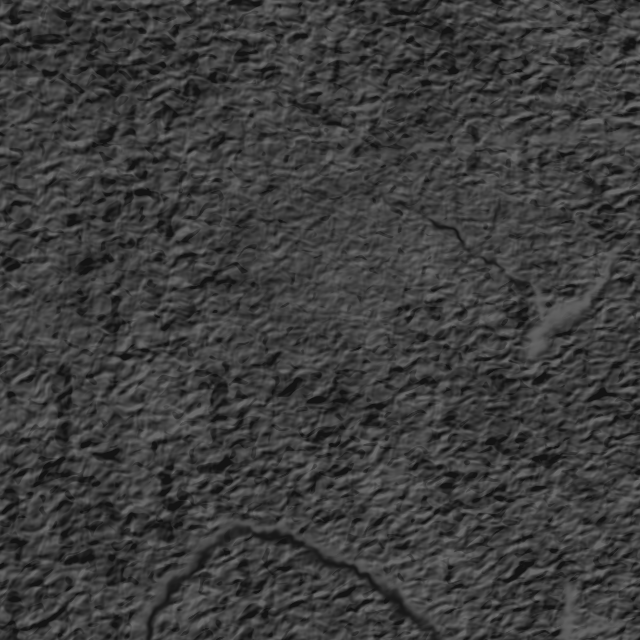
Give the GLSL for this texture, as a Shadertoy shader.

```glsl
// Dark grey weathered rock: lumpy, pitted relief crossed by pale ridges and cracks.

const float BASE_TONE = 0.262;
const float DARKEST = 0.075;
const float BRIGHTEST = 0.41;
const float RELIEF_GAIN = 0.235;
const float PIT_DEPTH = 0.13;
const float BROAD_GAIN = 0.055;
const float MOTTLE_GAIN = 0.085;
const float SPECKLE_GAIN = 0.085;
const float RIDGE_TONE = 0.35;
const float PATCH_TONE = 0.39;
const float SHADOW_TONE = 0.09;
const vec2 LIGHT_STEP = vec2(-0.0032, 0.0048);
const vec2 SHADOW_STEP = vec2(-0.002, 0.015);
const vec2 LUMP_SCALE = vec2(28.0, 36.0);
const vec2 GRAIN_SCALE = vec2(60.0, 78.0);
const vec2 FINE_SCALE = vec2(125.0, 150.0);
const vec2 FORK = vec2(0.855, 0.49);

const int POINTS = 6;
const vec2 ARCH[POINTS] = vec2[POINTS](
    vec2(0.21, -0.02), vec2(0.26, 0.09), vec2(0.36, 0.185),
    vec2(0.44, 0.175), vec2(0.57, 0.11), vec2(0.68, 0.02));
const vec2 BRANCH[POINTS] = vec2[POINTS](
    vec2(0.825, 0.455), vec2(0.855, 0.49), vec2(0.90, 0.52),
    vec2(0.945, 0.57), vec2(0.97, 0.62), vec2(1.02, 0.66));
const vec2 CRACK[POINTS] = vec2[POINTS](
    vec2(0.60, 0.695), vec2(0.66, 0.66), vec2(0.72, 0.625),
    vec2(0.78, 0.58), vec2(0.83, 0.55), vec2(0.85, 0.51));

vec2 gradient(vec2 cell) {
    float angle = 6.2832 * fract(sin(dot(cell, vec2(127.1, 311.7))) * 43758.5);
    return vec2(cos(angle), sin(angle));
}

// Gradient noise, roughly -0.7 to 0.7
float noise(vec2 p) {
    vec2 i = floor(p), f = p - i;
    vec2 u = f * f * f * (f * (f * 6.0 - 15.0) + 10.0);
    vec2 e = vec2(1.0, 0.0);
    float low = mix(dot(gradient(i), f), dot(gradient(i + e), f - e), u.x);
    float high = mix(dot(gradient(i + e.yx), f - e.yx),
                     dot(gradient(i + 1.0), f - 1.0), u.x);
    return mix(low, high, u.y);
}

float segmentDistance(vec2 p, vec2 a, vec2 b) {
    vec2 ab = b - a;
    return length(p - a - ab * clamp(dot(p - a, ab) / dot(ab, ab), 0.0, 1.0));
}

float pathDistance(vec2 p, vec2 path[POINTS]) {
    float d = 1e3;
    for (int i = 0; i < POINTS - 1; i++) d = min(d, segmentDistance(p, path[i], path[i + 1]));
    return d;
}

float band(float d, float width) {
    return exp(-d * d / (width * width));
}

// Grain climbs to the right, more steeply towards the bottom
vec2 grainSpace(vec2 p) {
    return vec2(p.x, p.y - mix(0.30, 0.02, p.y) * p.x);
}

// Coarse at the borders, finer in a calm central area
float roughness(vec2 p) {
    float calm = length((p - vec2(0.58, 0.60)) * vec2(0.75, 1.25));
    return mix(0.35, 1.15, smoothstep(0.08, 0.38, calm + 0.22 * noise(p * 5.0 + 3.0)));
}

float height(vec2 p, float rough) {
    vec2 q = grainSpace(p);
    q += 0.010 * vec2(noise(q * 31.0), noise(q * 29.0 + 17.0));
    float n = noise(q * LUMP_SCALE + 5.0);
    float lumps = 1.4 * sqrt(n * n + 0.004);
    float grain = noise(q * GRAIN_SCALE + 41.0);
    float fine = noise(q * FINE_SCALE + 73.0);
    return rough * lumps + (0.38 + 0.22 * rough) * grain + 0.27 * fine;
}

// Crisp dark hollows gathered in clusters
float hollows(vec2 p, float rough) {
    vec2 q = grainSpace(p);
    q += 0.012 * vec2(noise(q * 45.0 + 7.0), noise(q * 45.0 + 27.0));
    float cluster = 0.22 * noise(p * 7.0 + 33.0) + 0.10 * (rough - 0.7);
    float large = smoothstep(0.22, 0.42, noise(q * vec2(25.0, 38.0) + 91.0) + cluster);
    float small = smoothstep(0.20, 0.42, noise(q * vec2(52.0, 74.0) + 13.0) + cluster);
    return max(large * min(rough, 1.0), 0.75 * small);
}

void mainImage(out vec4 fragColor, in vec2 fragCoord) {
    vec2 p = fragCoord / iResolution.y;

    // Relief lit from the upper left, with mottling and hollows
    float rough = roughness(p);
    float relief = height(p, rough) - height(p + LIGHT_STEP, rough);
    float broad = noise(p * 4.0 + 8.0) + 0.8 * noise(p * 10.0 + 20.0);
    float mottle = noise(grainSpace(p) * vec2(20.0, 27.0) + 64.0);
    float speckle = noise(grainSpace(p) * vec2(75.0, 92.0) + 37.0);
    float tone = BASE_TONE + RELIEF_GAIN * relief + BROAD_GAIN * broad
               + MOTTLE_GAIN * mottle + SPECKLE_GAIN * speckle;
    tone -= PIT_DEPTH * hollows(p, rough);

    // Ragged outlines for ridges and cracks
    vec2 w = p + 0.014 * vec2(noise(p * 19.0), noise(p * 19.0 + 50.0))
               + 0.010 * vec2(noise(p * 60.0 + 9.0), noise(p * 60.0 + 30.0));
    float broken = smoothstep(-0.30, 0.15, noise(p * 22.0 + 60.0));

    // Pale worn rims
    float rim = 0.70 * band(pathDistance(w, ARCH), 0.009);
    rim = max(rim, 0.4 * band(pathDistance(w - vec2(0.004, 0.010), CRACK), 0.006));
    float ledge = abs(w.y - 0.77 - 0.015 * sin(w.x * 9.0));
    rim = max(rim, 0.6 * band(ledge, 0.010) * smoothstep(0.3, 0.7, p.x) * broken);
    tone = mix(tone, RIDGE_TONE, rim);

    // Shadows beneath the ridges and inside the cracks
    float forkNear = band(length(p - FORK), 0.06);
    float shadow = band(pathDistance(w + SHADOW_STEP, ARCH), 0.008) * mix(0.7, 1.0, broken);
    float thin = 0.6 * band(pathDistance(w + 1.2 * SHADOW_STEP, BRANCH), 0.006);
    thin = max(thin, band(pathDistance(w, CRACK), 0.0042) * (1.0 - forkNear));
    float sideCrack = segmentDistance(w, vec2(0.745, 0.61), vec2(0.78, 0.69));
    thin = max(thin, 0.75 * band(sideCrack, 0.004));
    shadow = max(shadow, thin * mix(0.3, 1.0, broken));
    tone = mix(tone, SHADOW_TONE, shadow);

    // Smooth light patches where the ridges fork
    float branchWidth = 0.0065 + 0.015 * forkNear;
    float patches = 0.9 * band(pathDistance(w, BRANCH), branchWidth) * smoothstep(1.02, 0.93, p.x);
    patches = max(patches, 0.8 * band(segmentDistance(w, FORK, vec2(0.84, 0.54)), 0.009));
    float lowFork = min(segmentDistance(w, vec2(0.89, 0.07), vec2(0.89, -0.02)),
                        segmentDistance(w, vec2(0.89, 0.008), vec2(0.97, 0.032)) + 0.004);
    patches = max(patches, 0.85 * band(lowFork, 0.013));
    tone = mix(tone, PATCH_TONE, patches);

    fragColor = vec4(vec3(clamp(tone, DARKEST, BRIGHTEST)), 1.0);
}
```
